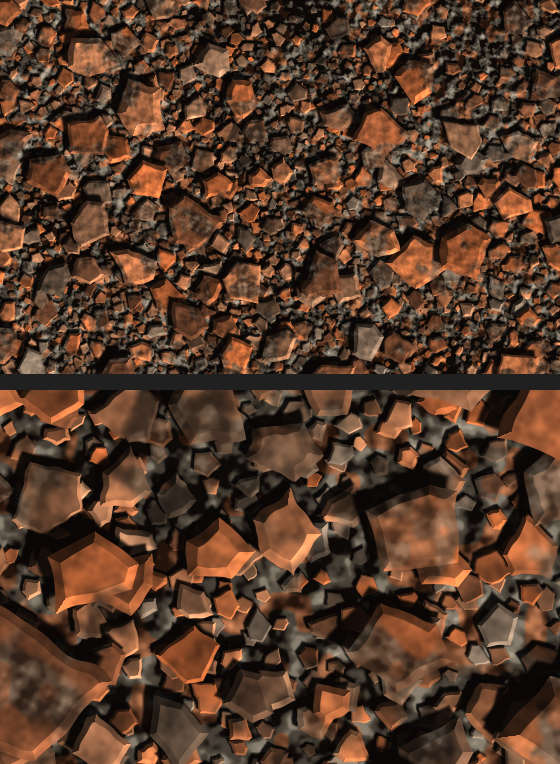
Top, the full canvas; bottom, a detail of the centre.
Write a Shadertoy shader that draws this texture.

```glsl
// Broken terracotta shards strewn over gritty mortar soil in low, hard sunlight.
// Soil is relief-lit value noise; shards are random convex polygons scattered
// on turned, jittered grids, from fine chips up to large pieces with shadows.

const float TAU = 6.2831853;
const int SIDES = 5;
const int LAYERS = 5;
const vec2 LIGHT = vec2(0.6, -0.8);
const vec3 BLACK = vec3(0.05, 0.035, 0.028);
const vec3 UMBER = vec3(0.28, 0.25, 0.21);
const vec3 STONE = vec3(0.53, 0.49, 0.43);
const vec3 BROWN = vec3(0.43, 0.26, 0.17);
const vec3 TAN = vec3(0.70, 0.52, 0.39);
const vec3 ORANGE = vec3(0.74, 0.39, 0.21);

struct Ground { vec3 colour; float grain; float relief; float dirt; };
struct Shard { float face; float shadow; vec2 normal; };

float hash(vec2 p) {
    vec3 q = fract(p.xyx * 0.1031);
    q += dot(q, q.yzx + 33.33);
    return fract((q.x + q.y) * q.z);
}

float noise(vec2 p) {
    vec2 i = floor(p), f = fract(p);
    f = f * f * (3.0 - 2.0 * f);
    float low = mix(hash(i), hash(i + vec2(1, 0)), f.x);
    float high = mix(hash(i + vec2(0, 1)), hash(i + vec2(1, 1)), f.x);
    return mix(low, high, f.y);
}

// Three octaves, centred on one half
float fbm(vec2 p) {
    mat2 turn = mat2(1.6, 1.2, -1.2, 1.6);
    vec2 p2 = turn * p + 7.3;
    return 0.5 * noise(p) + 0.3 * noise(p2) + 0.2 * noise(turn * p2 + 7.3);
}

// Bare patch of darker soil in the upper right
float barePatch(vec2 p) {
    return smoothstep(0.5, 0.85, p.y) * smoothstep(0.45, 0.95, p.x);
}

// Gritty soil, bright where its slopes face the sun
Ground soil(vec2 p) {
    Ground g;
    g.grain = fbm(p * 45.0 - LIGHT * 0.3);
    g.relief = g.grain - fbm(p * 45.0 + LIGHT * 0.3);
    g.dirt = fbm(p * 17.0 + 5.0);
    float tone = 0.36 + 1.4 * g.relief + 0.7 * (g.grain - 0.5);
    tone += 0.6 * (noise(p * 5.0 + 3.0) - 0.5) - 0.14 * barePatch(p);
    vec3 col = mix(BLACK, UMBER, smoothstep(0.05, 0.42, tone));
    col = mix(col, STONE, smoothstep(0.42, 0.8, tone));
    col = mix(col, STONE * 1.35, smoothstep(0.85, 1.2, tone));
    float crumbs = smoothstep(0.62, 0.72, noise(p * 48.0 + 19.0));
    g.colour = mix(col, ORANGE * (0.25 + max(tone, 0.0)), 0.65 * crumbs);
    return g;
}

// Convex polygon: distances to the face and to its shifted shadow
Shard polygon(vec2 p, vec2 shift, float radius, float seed) {
    Shard s = Shard(-1e3, -1e3, vec2(0.0));
    for (int i = 0; i < SIDES; i++) {
        vec2 key = vec2(float(i) + 0.5, seed * 91.0);
        float angle = (seed * 9.0 + float(i) + 0.6 * hash(key)) * TAU / float(SIDES);
        vec2 normal = vec2(cos(angle), sin(angle));
        float d = dot(p, normal) - radius * mix(0.55, 1.0, hash(key + 23.0));
        if (d > s.face) { s.face = d; s.normal = normal; }
        s.shadow = max(s.shadow, d + dot(shift, normal));
    }
    return s;
}

vec3 clay(float seed) {
    vec3 col = mix(BROWN, ORANGE, smoothstep(0.1, 0.7, hash(vec2(seed * 71.0, 1.0))));
    float pale = hash(vec2(seed * 71.0, 2.0));
    col = mix(col, TAN, 0.8 * pale * pale);
    float grey = smoothstep(0.7, 0.85, hash(vec2(seed * 71.0, 3.0)));
    return mix(col, mix(UMBER, STONE, pale), 0.75 * grey);
}

// Lit face, bevelled rim and patches of clinging dirt
vec3 shardColour(Shard s, vec2 light, float radius, float seed, Ground g, float px) {
    float tilt = mix(0.6, 1.15, hash(vec2(seed * 83.0, 5.0)));
    float bevel = radius * mix(0.08, 0.3, hash(vec2(seed * 83.0, 6.0)));
    float facing = 0.5 + 0.5 * dot(s.normal, light);
    float rim = smoothstep(-bevel - px, -bevel + px, s.face);
    float shade = mix(tilt, mix(0.25, 1.4, facing), rim);
    shade *= 0.7 + 0.6 * g.grain + 0.45 * g.relief;
    float dirt = smoothstep(0.5, 0.66, g.dirt + 0.16 * (seed - 0.5));
    return mix(clay(seed) * shade, mix(g.colour, UMBER * shade, 0.4), 0.7 * dirt);
}

// One size of shards, visiting the four nearest cells of a turned grid
vec3 addShards(vec3 col, vec2 p, float cell, float density, float layer, Ground g, float px) {
    float c = cos(layer * 1.1), s = sin(layer * 1.1);
    mat2 turn = mat2(c, s, -s, c);
    vec2 grid = turn * p / cell, light = turn * LIGHT;
    float chipping = noise(grid * 6.0) - 0.5;
    for (int k = 0; k < 4; k++) {
        vec2 id = floor(grid - 0.5) + vec2(k % 2, k / 2);
        vec2 key = id + 40.0 * layer;
        vec2 jitter = vec2(hash(key + 11.7), hash(key + 37.1)) - 0.5;
        vec2 centre = id + 0.5 + 0.45 * jitter;
        vec2 place = (centre * cell) * turn;
        float share = density * (0.5 + noise(place * 4.0 + layer)) - 0.4 * barePatch(place);
        float radius = cell * mix(0.24, 0.45, hash(key + 53.9));
        vec2 q = (grid - centre) * cell;
        if (hash(key + 71.3) > share || dot(q, q) > 4.4 * radius * radius) continue;

        float seed = hash(key);
        Shard shard = polygon(q, light * radius * 0.34, radius, seed);
        float edge = 0.14 * radius * chipping;
        shard.face += edge;
        shard.shadow += edge;
        col *= mix(0.13, 1.0, smoothstep(-px, 2.0 * px + 0.06 * radius, shard.shadow));
        if (shard.face < px) {
            vec3 face = shardColour(shard, light, radius, seed, g, px);
            col = mix(col, face, smoothstep(px, -px, shard.face));
        }
    }
    return col;
}

void mainImage(out vec4 fragColor, in vec2 fragCoord) {
    vec2 p = fragCoord / iResolution.y;
    float px = 0.7 / iResolution.y;
    Ground g = soil(p);
    vec3 col = g.colour;
    float cell = 0.027;
    for (int i = 0; i < LAYERS; i++) {
        col = addShards(col, p, cell, 0.72, float(i) + 1.0, g, px);
        cell *= 1.6;
    }
    fragColor = vec4(clamp(max(col, BLACK * 0.7), 0.0, 1.0), 1.0);
}
```
